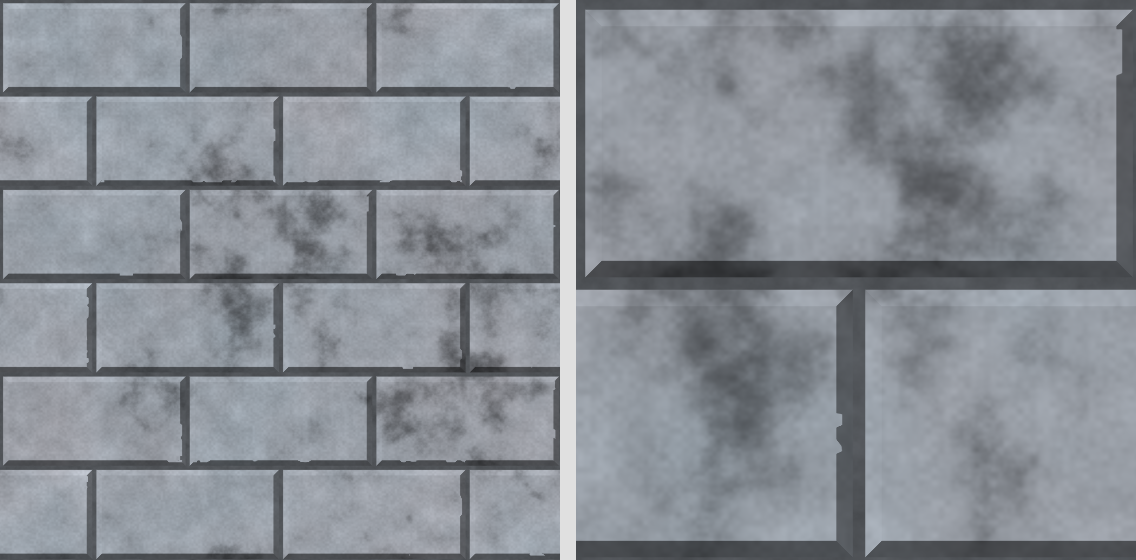
Left: the whole. Right: its middle third, enlarged.
Reproduce this texture procedurally as a Shadertoy shader.

```glsl
const vec2 GRID = vec2(3.0, 6.0);            // bricks across, rows
const vec2 JOINT_SHIFT = vec2(-0.0018, 0.0021);
const float HALF_JOINT = 0.0037;
const float BEVEL = 0.0098;
const vec3 STONE = vec3(0.592, 0.614, 0.645);
const vec3 MORTAR = vec3(0.315, 0.328, 0.345);

float hash(vec2 p) {
    return fract(sin(dot(p, vec2(127.1, 311.7))) * 43758.5453);
}

// Value noise that wraps over the unit square
float noise(vec2 uv, float period, float seed) {
    vec2 p = uv * period;
    vec2 i = floor(p);
    vec2 f = fract(p);
    f = f * f * (3.0 - 2.0 * f);
    vec2 a = mod(i, period) + seed;
    vec2 b = mod(i + 1.0, period) + seed;
    return mix(mix(hash(a), hash(vec2(b.x, a.y)), f.x),
               mix(hash(vec2(a.x, b.y)), hash(b), f.x), f.y);
}

float fbm(vec2 uv, float period, float seed) {
    float sum = 0.0;
    float weight = 0.5;
    for (int k = 0; k < 5; k++) {
        sum += weight * noise(uv, period, seed + float(k) * 17.0);
        period *= 2.0;
        weight *= 0.56;
    }
    return sum / 1.074;
}

// Cloudy, stained and finely grained stone
vec3 stoneColor(vec2 uv, float brickTone) {
    float cloud = fbm(uv, 7.0, 3.0);
    float mottle = fbm(uv, 26.0, 41.0);
    float grain = noise(uv, 256.0, 9.0) - 0.5;
    float stain = smoothstep(0.53, 0.76, 0.6 * cloud + 0.4 * mottle);
    float tone = 1.0 + brickTone - 0.20 * (cloud - 0.5) - 0.26 * (mottle - 0.5)
               - 0.30 * stain + 0.07 * grain;
    float hue = fbm(uv, 5.0, 73.0) - 0.5;
    return STONE * tone * (1.0 + hue * vec3(0.07, -0.02, -0.04));
}

// Brightness of the mitred bevel, lit from the top left
float bevelShade(vec4 edge, float aa) {
    float side = edge.x < edge.y ? 1.03 : 0.57;
    float flat_ = edge.z < edge.w ? 0.48 : 1.08;
    float dx = min(edge.x, edge.y);
    float dy = min(edge.z, edge.w);
    return mix(side, flat_, smoothstep(-aa, aa, dx - dy));
}

// Sparse ragged spots where the face reaches over its dark bevels
float chipDepth(vec2 uv) {
    float place = smoothstep(0.76, 0.80, noise(uv, 22.0, 57.0));
    return place * 0.0035 * smoothstep(0.25, 0.45, noise(uv, 110.0, 5.0));
}

void mainImage(out vec4 fragColor, in vec2 fragCoord) {
    vec2 uv = fragCoord / iResolution.xy;
    float aa = 0.7 / iResolution.y;

    // Running bond: every other row moves by half a brick
    vec2 p = (uv + JOINT_SHIFT) * GRID;
    p.x += 0.5 * (1.0 - mod(floor(p.y), 2.0));
    vec2 id = mod(floor(p), GRID);
    vec2 local = fract(p) / GRID;

    // Distances inward from the left, right, bottom and top edges
    vec2 low = local - HALF_JOINT;
    vec2 high = 1.0 / GRID - local - HALF_JOINT;
    vec4 edge = vec4(low.x, high.x, low.y, high.y);
    float inside = min(min(edge.x, edge.y), min(edge.z, edge.w));

    // Stone face and bevel
    vec3 stone = stoneColor(uv, 0.03 * (hash(id + 11.0) - 0.5));
    float shade = bevelShade(edge, aa);
    float chip = chipDepth(uv) * step(shade, 0.8);
    float face = smoothstep(-aa, aa, inside - BEVEL + chip);
    vec3 brick = stone * mix(shade, 1.0, face);

    // Grainy mortar
    float grit = fbm(uv, 64.0, 29.0) - 0.5;
    vec3 mortar = MORTAR * (1.0 + 0.35 * grit);

    vec3 color = mix(mortar, brick, smoothstep(-aa, aa, inside));
    fragColor = vec4(color, 1.0);
}
```
